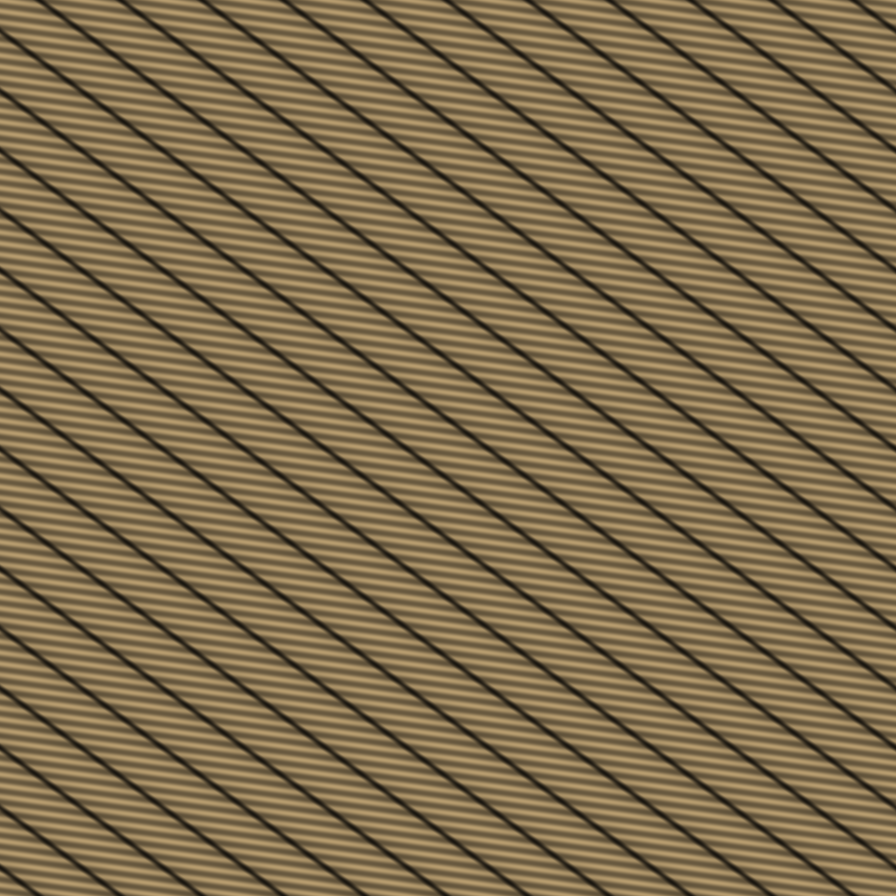
Give the GLSL for this texture, as a Shadertoy shader.

```glsl
// Twisted rope weave: slanted strands split by dark grooves, crossed by fine fibres.

#define STRANDS vec2(11.0, 15.0)   // strands across and down
#define FIBRES vec2(11.0, 81.0)    // fibres across and down
#define GROOVE_PHASE 0.48          // offset of the grooves, in strands
#define GROOVE_WIDTH 0.10          // half width of a groove, in strands
#define GROOVE_SHADE 0.27          // brightness at the bottom of a groove
#define FIBRE_SHADE 0.57           // brightness between fibres
#define EDGE_SHADE 0.88            // brightness at the rounded strand edge
#define ROPE_COLOUR vec3(0.72, 0.615, 0.435)

const float PI = 3.14159265;

// Rounded strand with a soft dark groove on each side
float strandShade(float across) {
    float cell = fract(across);
    float grooveDistance = min(cell, 1.0 - cell);
    float width = max(GROOVE_WIDTH, fwidth(across));
    float groove = mix(GROOVE_SHADE, 1.0, smoothstep(0.0, width, grooveDistance));
    float roundness = mix(EDGE_SHADE, 1.0, sin(PI * cell));
    return groove * roundness;
}

// Smooth ridges, fading to their mean when too fine to resolve
float fibreShade(float along) {
    float ridge = pow(0.5 + 0.5 * cos(2.0 * PI * along), 1.2);
    float blur = smoothstep(0.35, 0.9, fwidth(along));
    return mix(FIBRE_SHADE, 1.0, mix(ridge, 0.46, blur));
}

void mainImage(out vec4 fragColor, in vec2 fragCoord) {
    vec2 uv = fragCoord / iResolution.xy;
    float across = dot(uv, STRANDS) - GROOVE_PHASE;
    float along = dot(uv, FIBRES);
    float shade = strandShade(across) * fibreShade(along);
    fragColor = vec4(ROPE_COLOUR * shade, 1.0);
}
```
